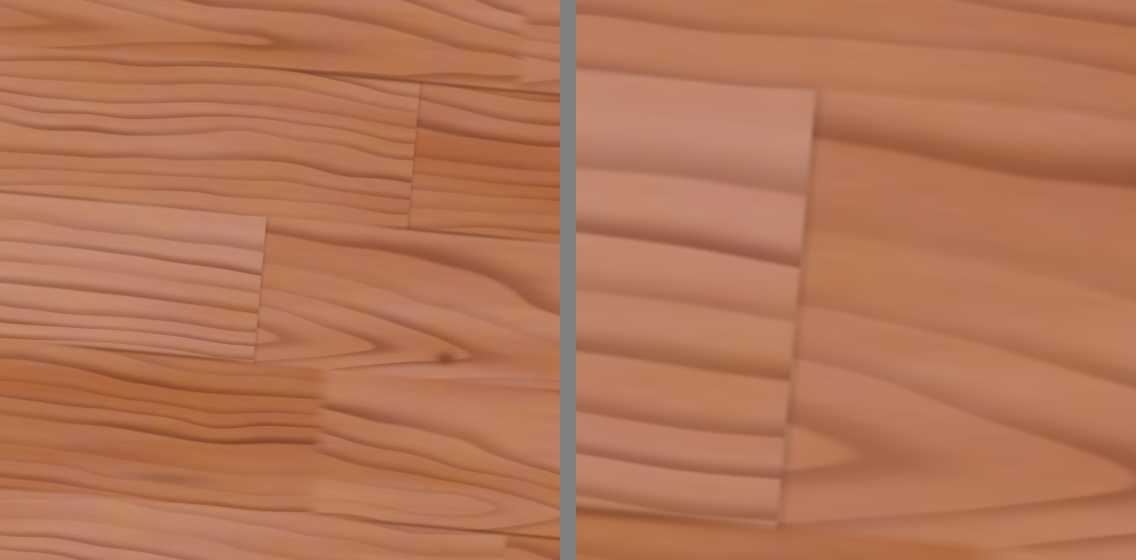
Left: the whole. Right: its middle third, enlarged.
Write a Shadertoy shader that draws this texture.

```glsl
// Per row, top to bottom: position and softness of the joint between two boards
const vec2 JOINT[5] = vec2[5](vec2(0.85, 0.02), vec2(0.674, 0.002), vec2(0.421, 0.002),
                              vec2(0.55, 0.022), vec2(0.90, 0.008));
// Per board, left then right: lightness and taper of the arched grain
const vec2 BOARD[10] = vec2[10](
    vec2(0.52, 0.30), vec2(0.55, 0.40),
    vec2(0.56, 0.00), vec2(0.26, 0.05),
    vec2(0.95, 0.00), vec2(0.48, 0.45),
    vec2(0.24, 0.08), vec2(0.47, 0.45),
    vec2(0.66, 0.25), vec2(0.32, 0.20));

float hash(vec2 p) {
    p = fract(p * vec2(0.1031, 0.1137));
    p += dot(p, p.yx + 33.33);
    return fract((p.x + p.y) * p.x * 7.31 + p.y * 5.17);
}

float noise(vec2 p) {
    vec2 i = floor(p), f = fract(p);
    f = f * f * (3.0 - 2.0 * f);
    return mix(mix(hash(i), hash(i + vec2(1, 0)), f.x),
               mix(hash(i + vec2(0, 1)), hash(i + vec2(1, 1)), f.x), f.y);
}

// along: position on the board's length, across: 0 at its top edge, 1 at its bottom edge
vec3 boardColor(int id, float along, float across) {
    vec2 board = BOARD[id];
    float seed = float(id) * 17.3 + 5.0;

    // Growth rings: straight lines, or arches closing towards the right
    float fromHeart = across - 0.83;
    float arch = -sqrt(fromHeart * fromHeart + 0.0015);
    float ring = mix(across, arch, smoothstep(0.1, 0.25, board.y));
    ring -= board.y * along * smoothstep(-0.2, 0.6, across);
    ring += 0.16 * (noise(vec2(along * 3.5 + seed, across * 2.0)) - 0.5);
    ring += 0.035 * (noise(vec2(along * 11.0, across * 5.0 + seed)) - 0.5);
    ring = ring * 7.5 + 1.1 * noise(vec2(ring * 4.0 + 40.0, seed));

    // Late wood darkens slowly, then stops at a sharper edge
    float phase = fract(ring);
    float strength = mix(0.3, 1.0, hash(vec2(floor(ring) + 60.0, seed)));
    strength *= 0.35 + 0.9 * noise(vec2(along * 5.0 + seed, ring * 0.8 + 30.0));
    float line = smoothstep(0.3, 0.86, phase) * (1.0 - smoothstep(0.86, 1.0, phase));
    line *= line * strength;

    // Broad bands and fine fibres
    float band = noise(vec2(along * 2.0 + seed, across * 4.5 + seed)) - 0.5;
    float streak = noise(vec2(along * 5.0 + seed, across * 16.0)) - 0.5;
    float fibre = noise(vec2(along * 45.0, across * 55.0 + seed)) - 0.5;
    float light = board.x + 0.55 * band + 0.28 * streak + 0.10 * fibre;

    vec3 color = mix(vec3(0.685, 0.405, 0.255), vec3(0.765, 0.545, 0.445), light);
    return color * mix(vec3(1), vec3(0.80, 0.71, 0.66), line);
}

vec3 rowColor(float row, float along, float down) {
    int index = clamp(int(row) + 1, 0, 4);
    float across = down - row;
    vec2 joint = JOINT[index];
    float side = along - joint.x;
    vec3 left = boardColor(index * 2, along, across);
    vec3 right = boardColor(index * 2 + 1, along, across);
    vec3 color = mix(left, right, smoothstep(-joint.y, joint.y, side));
    // Faint shadow in the tight joints
    float shadow = exp(-pow((side - 0.002) / 0.003, 2.0));
    return color * (1.0 - 0.08 * shadow * step(joint.y, 0.004));
}

float spot(vec2 p, vec2 center, vec2 size) {
    vec2 d = (p - center) / size;
    return exp(-dot(d, d));
}

void mainImage(out vec4 fragColor, in vec2 fragCoord) {
    vec2 p = fragCoord / iResolution.xy;

    // Floor axes, slightly tilted
    float along = p.x - 0.09 * p.y;
    float down = (0.922 - p.y - 0.092 * p.x) / 0.264;
    float row = floor(down), f = fract(down);

    // Rows of boards, blended across their seams
    float edge = min(f, 1.0 - f);
    float neighbor = row + (f < 0.5 ? -1.0 : 1.0);
    vec3 color = mix(rowColor(row, along, down), rowColor(neighbor, along, down),
                     0.5 - 0.5 * smoothstep(0.0, 0.012, edge));
    float seam = exp(-pow(edge / 0.014, 2.0));
    seam *= smoothstep(0.25, 0.8, noise(vec2(along * 4.0 + 3.0, round(down) * 7.0 + 20.0)));
    color *= mix(vec3(1), vec3(0.78, 0.70, 0.65), seam);

    // Knot and dark smear
    color = mix(color, vec3(0.47, 0.23, 0.15), 0.75 * spot(p, vec2(0.795, 0.36), vec2(0.017, 0.011)));
    vec2 tilted = p + vec2(0.0, 0.09 * (p.x - 0.31));
    color = mix(color, vec3(0.55, 0.33, 0.24), 0.55 * spot(tilted, vec2(0.31, 0.145), vec2(0.075, 0.009)));

    // Blotches between ochre and mauve
    float tint = noise(p * vec2(14.0, 20.0) + 9.0) + 0.5 * noise(p * 42.0) - 0.75;
    color += tint * vec3(0.006, 0.010, -0.035);

    fragColor = vec4(color, 1.0);
}
```
